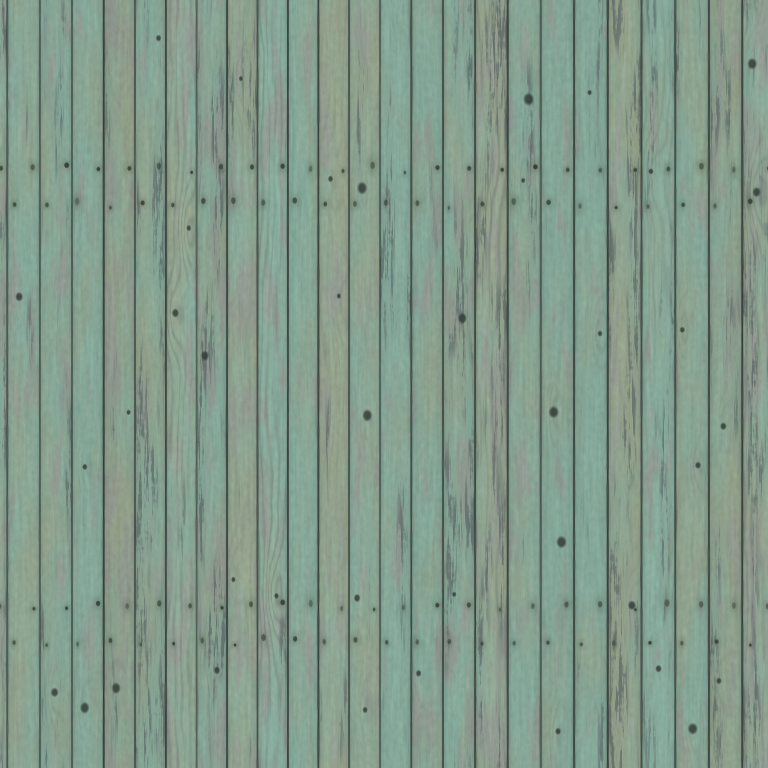
This texture is drawn by a Shadertoy shader. Its source:

```glsl
// Weathered green painted boards: 24 vertical planks of slightly uneven width,
// each with its own tint, streaky wear, wood grain, knots and two rows of nail pairs.
// Periodic gradient noise, stretched along the planks, drives all the variation.

#define PLANKS 24.0
#define SEAM_HALF_WIDTH 0.0013
#define KNOT_CELLS 6.0
#define KNOT_DENSITY 0.27
#define NAIL_RADIUS 0.0026
#define WEAR 0.72
#define GRAIN 0.30
#define TEAL vec3(0.525, 0.665, 0.605)
#define OLIVE vec3(0.580, 0.635, 0.545)
#define BARE_WOOD vec3(0.575, 0.595, 0.565)
#define WEATHERED vec3(0.345, 0.385, 0.390)
#define DARK vec3(0.190, 0.220, 0.205)

const float TAU = 6.2831853;

vec2 hash2(vec2 p) {
    vec3 q = fract(p.xyx * vec3(0.1031, 0.1030, 0.0973));
    q += dot(q, q.yzx + 33.33);
    return fract((q.xx + q.yz) * q.zy);
}

// Gradient noise that repeats vertically after 'period' cells
float gradientNoise(vec2 p, float period) {
    vec2 cell = floor(p), f = p - cell;
    vec2 s = f * f * f * (f * (f * 6.0 - 15.0) + 10.0);
    vec4 corner;
    for (int k = 0; k < 4; k++) {
        vec2 o = vec2(k & 1, k >> 1);
        vec2 lattice = vec2(cell.x + o.x, mod(cell.y + o.y, period));
        corner[k] = dot(hash2(lattice + 17.0) * 2.0 - 1.0, f - o);
    }
    return mix(mix(corner.x, corner.y, s.x), mix(corner.z, corner.w, s.x), s.y);
}

// Four octaves, scaled to roughly -1..1
float fbm(vec2 p, float period) {
    float sum = 0.0, amplitude = 1.6;
    for (int i = 0; i < 4; i++) {
        sum += amplitude * gradientNoise(p, period);
        p *= 2.0;
        period *= 2.0;
        amplitude *= 0.5;
    }
    return sum;
}

// Scattered knots on one plank: x = bend of the grain, y = dark core
vec2 knots(float id, float u, float y, float px) {
    vec2 result = vec2(0.0);
    for (int k = -1; k <= 1; k++) {
        float row = floor(y * KNOT_CELLS) + float(k);
        vec2 key = vec2(id * 3.0 + 5.0, mod(row, KNOT_CELLS) * 7.0 + 11.0);
        vec2 kind = hash2(key), place = mix(vec2(0.2), vec2(0.8), hash2(key + 91.0));
        float present = step(kind.x, KNOT_DENSITY);
        vec2 d = vec2((u - place.x) / PLANKS, y - (row + place.y) / KNOT_CELLS);
        float radius = mix(0.0022, 0.0066, kind.y * kind.y);
        vec2 e = d / vec2(0.014, 0.05);
        result.x += present * exp(-dot(e, e));
        float core = 1.0 - smoothstep(radius * 0.5, radius + px, length(d * vec2(1.0, 0.8)));
        result.y = max(result.y, present * core);
    }
    return result;
}

// Two nail rows, each a pair: upper one to the right, lower one to the left
float nails(float id, float u, float y, float px) {
    float mask = 0.0;
    for (int k = 0; k < 4; k++) {
        float side = float(k & 1) * 2.0 - 1.0;
        vec2 h = hash2(vec2(id + 41.0, float(k) * 13.0 + 3.0));
        vec2 centre = vec2(0.5 + side * 0.29 + (h.x - 0.5) * 0.1,
                           (k < 2 ? 0.188 : 0.757) + side * 0.023 + (h.y - 0.5) * 0.010);
        vec2 d = vec2((u - centre.x) / PLANKS, (y - centre.y) * mix(0.55, 0.9, h.x));
        float radius = NAIL_RADIUS * mix(0.7, 1.25, h.y);
        float hole = 1.0 - smoothstep(radius - px, radius + px, length(d));
        float stain = 0.22 * exp(-dot(d, d) / (radius * radius * 5.0));
        mask = max(mask, max(hole * mix(0.55, 1.0, h.x), stain));
    }
    return mask;
}

void mainImage(out vec4 fragColor, in vec2 fragCoord) {
    vec2 uv = fragCoord / iResolution.xy;
    float px = 1.0 / iResolution.y, y = uv.y;

    // Plank layout: widths drift slowly across the canvas
    float across = PLANKS * uv.x - 0.047 - 0.203 * cos(TAU * (uv.x - 0.085));
    float id = mod(floor(across), PLANKS), u = fract(across);
    float lane = id * 5.0 + u;
    vec2 tone = hash2(vec2(id + 7.0, 23.0)), age = hash2(vec2(id + 3.0, 67.0));

    // Paint: teal to olive, with faded patches and fine fibres
    float patches = fbm(vec2(lane * 0.9, y * 5.0), 5.0);
    float fibres = fbm(vec2(lane * 9.0 + 40.0, y * 14.0), 14.0);
    float speckle = fbm(vec2(lane * 7.0, y * 110.0), 110.0);
    vec3 color = mix(TEAL, OLIVE, clamp(tone.x + patches * 0.65, 0.0, 1.0));
    float faded = fbm(vec2(lane * 2.2 + 9.0, y * 9.0), 9.0) + (tone.y - 0.5) * 0.5;
    color = mix(color, BARE_WOOD, 0.75 * smoothstep(0.0, 0.7, faded));
    color *= 1.0 + 0.045 * fibres + 0.035 * speckle + 0.05 * (age.y - 0.5);

    // Grain lines that curve round the knots
    vec2 knot = knots(id, u, y, px);
    float rings = u * 4.0 + 1.3 * fbm(vec2(lane * 0.8, y * 3.0), 3.0) + 2.5 * knot.x;
    float lines = pow(0.5 + 0.5 * sin(TAU * rings), 3.0) * (1.0 - smoothstep(0.25, 0.65, fwidth(rings)));
    float grainShown = max(smoothstep(0.55, 1.0, age.y), 0.6 * knot.x) * smoothstep(-0.5, 0.5, patches + 0.2);
    color = mix(color, WEATHERED, GRAIN * lines * grainShown);

    // Long grey streaks where paint has worn away
    float worn = fbm(vec2(lane * 2.0 + 20.0, y * 4.0), 4.0) + (age.x - 0.5) * 0.7;
    float streak = smoothstep(0.05, 0.75, worn) * smoothstep(-0.25, 0.5, fibres + 0.3 * speckle);
    color = mix(color, WEATHERED, WEAR * streak);

    // Knots and nails
    color = mix(color, DARK, 0.82 * knot.y);
    color = mix(color, DARK * vec3(0.95, 0.95, 0.8), 0.9 * nails(id, u, y, px));

    // Seams: ragged dark gaps with a soft shadow, each of its own depth
    float seamId = mod(floor(across + 0.5), PLANKS);
    float depth = mix(0.6, 0.95, hash2(vec2(seamId + 2.0, 131.0)).x);
    float ragged = gradientNoise(vec2(seamId * 3.0 + 0.5, y * 60.0), 60.0);
    float gap = min(u, 1.0 - u) / PLANKS + 0.0006 * ragged;
    color *= 1.0 - 0.20 * depth * exp(-gap / 0.0028);
    float seam = 1.0 - smoothstep(SEAM_HALF_WIDTH - 0.6 * px, SEAM_HALF_WIDTH + 0.6 * px, gap);
    color = mix(color, DARK, seam * depth * (0.9 + 0.3 * ragged));

    fragColor = vec4(clamp(color, 0.0, 1.0), 1.0);
}
```
